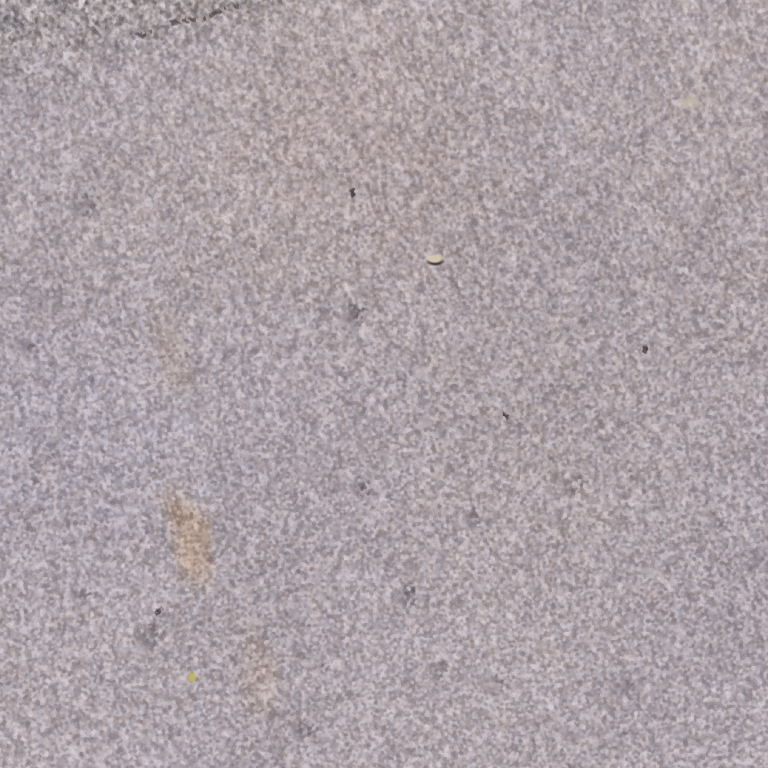
This texture is drawn by a three.js fragment shader. Its source:

```glsl
varying vec2 vUv;

const vec3 ASPHALT = vec3(0.682, 0.642, 0.663);
const vec3 WARM_SHIFT = vec3(0.011, 0.001, -0.011);
const vec3 TAN_STAIN = vec3(0.71, 0.60, 0.51);
const vec3 SMUDGE = vec3(0.42, 0.38, 0.41);
const vec3 SHADOW = vec3(0.20, 0.16, 0.17);
const vec3 PEBBLE = vec3(0.83, 0.77, 0.68);
const vec3 YELLOW = vec3(0.76, 0.70, 0.36);

float hash(vec2 p, float seed) {
  vec3 q = fract(vec3(p.xyx) * 0.1031 + seed * 0.137);
  q += dot(q, q.yzx + 33.33);
  return fract((q.x + q.y) * q.z);
}

mat2 rotation(float angle) {
  float c = cos(angle), s = sin(angle);
  return mat2(c, -s, s, c);
}

// Blended cellular noise with zero mean and unit variance
float cells(vec2 p, float sharpness, float seed) {
  vec2 cell = floor(p);
  float total = 0.0, power = 0.0;
  for (int y = -1; y <= 1; y++) {
    for (int x = -1; x <= 1; x++) {
      vec2 id = cell + vec2(float(x), float(y));
      vec2 site = id + vec2(hash(id, seed), hash(id, seed + 3.0));
      vec2 d = p - site;
      float w = exp(-sharpness * dot(d, d));
      total += w * (hash(id, seed + 7.0) - 0.5);
      power += w * w;
    }
  }
  return 3.46 * total / sqrt(power);
}

// Soft-edged ellipse: 1 inside, 0 outside
float ellipse(vec2 p, vec2 radius, float softness) {
  return 1.0 - smoothstep(1.0 - softness, 1.0 + softness, length(p / radius));
}

// Small stone or chip with its shadow just below
vec3 addChip(vec3 color, vec2 p, vec2 radius, vec3 tint) {
  vec2 below = p + vec2(-0.1, 0.7) * radius;
  color = mix(color, SHADOW, 0.85 * ellipse(below, radius, 0.35));
  return mix(color, tint, ellipse(p, radius, 0.35));
}

void main() {
  vec2 uv = vUv;

  // Grains grow coarser and longer toward the top
  float far = smoothstep(0.25, 0.95, uv.y);
  vec2 slanted = rotation(0.35) * uv;
  float fine = cells(uv * 270.0, 4.0, 1.0);
  float coarse = cells(slanted * vec2(235.0, 150.0), 4.0, 2.0);
  float grit = fine * mix(0.052, 0.040, far) + coarse * mix(0.022, 0.036, far);
  float chroma = cells(uv * 150.0, 3.0, 4.0);

  // Broad, faint changes of tone and hue
  float cloud = cells(uv * 7.0 + 2.0, 1.5, 5.0);
  float mottle = cells(uv * 26.0, 2.0, 6.0);
  float warmth = 0.3 * cells(uv * 5.0, 1.5, 8.0) + 0.45 * chroma;
  warmth += 0.7 * ellipse(uv - vec2(0.45, 0.88), vec2(0.40, 0.28), 0.9);
  warmth -= 0.6 * ellipse(uv - vec2(0.02, 0.45), vec2(0.30, 0.55), 0.9);
  float tone = 0.004 * cloud + 0.006 * mottle;
  tone -= 0.016 * ellipse(uv - vec2(0.82, 0.56), vec2(0.28, 0.28), 0.9);
  vec3 color = ASPHALT + grit + tone + WARM_SHIFT * warmth;

  // Worn tan stains in a descending row
  for (int i = 0; i < 3; i++) {
    float n = float(i);
    vec2 center = vec2(0.22 + 0.0285 * n * n, 0.54 - 0.27 * n + 0.03 * n * n);
    vec2 p = rotation(0.25) * (uv - center);
    p += 0.004 * vec2(mottle, coarse);
    float strength = i == 1 ? 0.6 : 0.22;
    color = mix(color, TAN_STAIN + grit, strength * ellipse(p, vec2(0.024, 0.060), 0.5));
  }

  // Ragged dark smudges
  for (int i = 0; i < 18; i++) {
    vec2 key = vec2(float(i), 11.0);
    vec2 center = vec2(hash(key, 1.0), 0.9 * hash(key, 2.0));
    float radius = mix(0.006, 0.014, hash(key, 3.0));
    vec2 p = uv - center + 0.003 * vec2(fine, coarse);
    float strength = mix(0.2, 0.55, hash(key, 4.0));
    color = mix(color, SMUDGE + grit, strength * ellipse(p, vec2(radius), 0.5));
  }

  // Dark rough corner bounded by a broken crack
  float crackY = 0.955 + 0.27 * (uv.x - 0.17) + 0.003 * sin(uv.x * 90.0);
  float crackLine = 1.0 - smoothstep(0.001, 0.005, abs(uv.y - crackY + 0.002 * coarse));
  float span = smoothstep(0.15, 0.19, uv.x) * (1.0 - smoothstep(0.30, 0.34, uv.x));
  float corner = smoothstep(-0.07, 0.04, uv.y - 0.92 - 0.27 * uv.x);
  color += corner * (vec3(-0.055, -0.048, -0.065) + 0.5 * grit);
  color = mix(color, SHADOW, 0.6 * crackLine * span * smoothstep(-0.8, 0.8, coarse));

  // Sparse tiny dark chips
  for (int i = 0; i < 4; i++) {
    vec2 key = vec2(float(i), 29.0);
    vec2 p = uv - vec2(hash(key, 1.0), hash(key, 2.0));
    p = rotation(6.28 * hash(key, 3.0)) * p + 0.001 * vec2(coarse, fine);
    color = mix(color, SHADOW, 0.7 * ellipse(p, vec2(0.006, 0.003), 0.5));
  }

  // Loose pebbles and a yellow fleck
  color = addChip(color, uv - vec2(0.566, 0.663), vec2(0.010, 0.005), PEBBLE);
  color = mix(color, PEBBLE, 0.6 * ellipse(uv - vec2(0.898, 0.867), vec2(0.012, 0.007), 0.6));
  color = mix(color, YELLOW, 0.9 * ellipse(uv - vec2(0.250, 0.118), vec2(0.005, 0.006), 0.4));

  gl_FragColor = vec4(clamp(color, 0.0, 1.0), 1.0);
}
```
